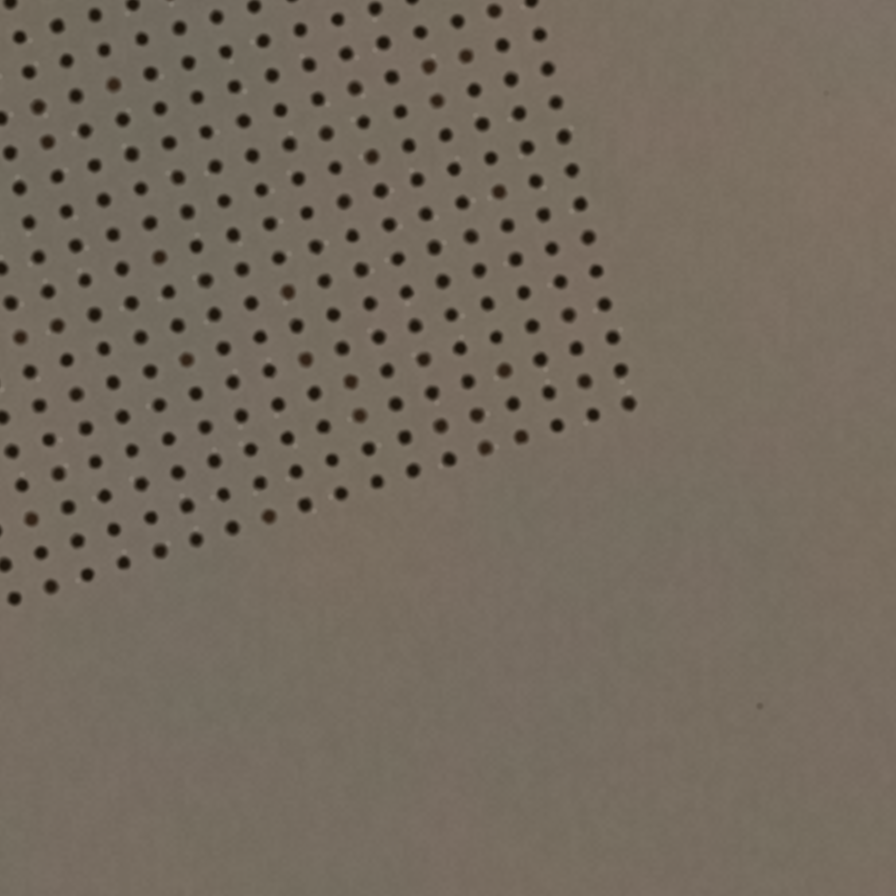
This texture is drawn by a WebGL 1 fragment shader. Its source:

```glsl
precision highp float;
uniform vec2 u_resolution;

const vec2 CORNER = vec2(0.7018, 0.5495);
const vec2 STEP_LEFT = vec2(-0.0399, -0.0123);
const vec2 STEP_UP = vec2(-0.00905, 0.03672);

float hash(vec2 p) {
  return fract(sin(dot(p, vec2(127.1, 311.7))) * 43758.5453);
}

float valueNoise(vec2 p) {
  vec2 cell = floor(p);
  vec2 f = fract(p);
  f = f * f * (3.0 - 2.0 * f);
  float low = mix(hash(cell), hash(cell + vec2(1.0, 0.0)), f.x);
  float high = mix(hash(cell + vec2(0.0, 1.0)), hash(cell + 1.0), f.x);
  return mix(low, high, f.y);
}

float signedNoise(vec2 p) {
  return valueNoise(p) - 0.5;
}

// Perspective bend of the hole grid, second order in grid coordinates
vec2 gridBend(vec2 g) {
  return vec2(-0.000026, -0.0000286) * g.x * g.x
       + vec2(0.0, 0.000065) * g.y * g.y
       + vec2(-0.000108, 0.000043) * g.x * g.y;
}

vec2 gridToCanvas(vec2 g) {
  return CORNER + STEP_LEFT * g.x + STEP_UP * g.y + gridBend(g);
}

// Inverts the bent grid by fixed-point iteration
vec2 canvasToGrid(vec2 p) {
  float det = STEP_LEFT.x * STEP_UP.y - STEP_LEFT.y * STEP_UP.x;
  vec2 g = vec2(0.0);
  for (int i = 0; i < 5; i++) {
    vec2 d = p - CORNER - gridBend(g);
    g = vec2(d.x * STEP_UP.y - d.y * STEP_UP.x,
             STEP_LEFT.x * d.y - STEP_LEFT.y * d.x) / det;
  }
  return g;
}

// Warm grey surface with broad tints and fine grain
vec3 surfaceColor(vec2 p) {
  vec3 color = vec3(0.467, 0.427, 0.378);
  color += vec3(0.022, 0.015, 0.013) * smoothstep(0.45, 1.1, p.x) * smoothstep(0.3, 1.0, p.y);
  color -= vec3(0.018, 0.010, 0.010) * smoothstep(0.6, 0.0, p.x) * smoothstep(0.4, 1.0, p.y);
  color += vec3(0.016, 0.002, -0.008) * signedNoise(p * 5.0 + 3.0);
  color += vec3(0.012, -0.004, 0.006) * signedNoise(p * 14.0 + 19.0);
  color += 0.014 * signedNoise(p * vec2(95.0, 60.0));
  color += 0.016 * signedNoise(p * 230.0 + 7.0);
  return color;
}

float softSpot(vec2 p, vec2 center, float radius) {
  return 1.0 - smoothstep(0.2 * radius, radius, length(p - center));
}

// Dark soft hole with a faint pale rim and an occasional light fleck
vec3 drawHole(vec3 base, vec2 p, vec2 id) {
  vec2 center = gridToCanvas(id);
  float seed = hash(id + 5.0);
  vec2 offset = p - center;
  float dist = length(offset) + 0.0012 * signedNoise(p * 180.0);
  float radius = mix(0.0103, 0.0116, seed);
  float hole = 1.0 - smoothstep(0.003, radius, dist);
  float rim = smoothstep(0.008, 0.0125, dist) * (1.0 - smoothstep(0.0125, 0.018, dist));
  float angle = 6.2832 * hash(id + 31.0);
  vec2 fleckCenter = center + 0.0125 * vec2(cos(angle), sin(angle));
  float fleck = softSpot(p, fleckCenter, 0.005) * step(0.55, hash(id + 47.0));
  vec3 holeColor = mix(vec3(0.11, 0.08, 0.045), vec3(0.20, 0.14, 0.09), smoothstep(0.85, 1.0, seed));
  vec3 color = base + 0.012 * rim + 0.05 * fleck;
  return mix(color, holeColor, hole);
}

void main() {
  vec2 p = gl_FragCoord.xy / u_resolution;
  vec3 color = surfaceColor(p);

  // Small marks on the bare surface
  color -= 0.07 * softSpot(p, vec2(0.848, 0.212), 0.006);
  color -= 0.04 * softSpot(p, vec2(0.922, 0.896), 0.005);

  // The grid ends at its lower right corner
  vec2 id = max(floor(canvasToGrid(p) + 0.5), 0.0);
  color = drawHole(color, p, id);
  gl_FragColor = vec4(color, 1.0);
}
```
